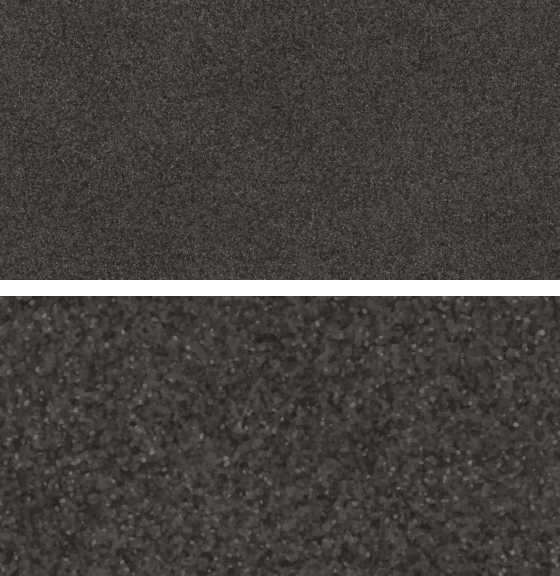
Top, the full canvas; bottom, a detail of the centre.
Give the GLSL for this texture, as a Shadertoy shader.

```glsl
const vec3 WARM_TINT = vec3(0.010, -0.001, -0.008);
const vec3 CHIP_TINT = vec3(0.010, 0.004, -0.006);
const float BASE_TONE = 0.236;

vec3 hash3(vec2 p, float seed) {
    vec3 q = fract(vec3(p.xyx + seed) * vec3(0.1031, 0.1030, 0.0973));
    q += dot(q, q.yxz + 33.33);
    return fract((q.xxy + q.yzz) * q.zyx);
}

// Cellular noise whose cell tones blend softly at the borders
float grains(vec2 p, float sharpness, float seed) {
    vec2 cell = floor(p);
    float toneSum = 0.0;
    float weightSum = 0.0001;
    for (int y = -1; y <= 1; y++) {
        for (int x = -1; x <= 1; x++) {
            vec2 id = cell + vec2(x, y);
            vec3 rnd = hash3(id, seed);
            vec2 d = p - id - rnd.xy;
            float weight = exp(-sharpness * dot(d, d));
            toneSum += weight * rnd.z;
            weightSum += weight;
        }
    }
    return toneSum / weightSum;
}

// Sparse pale stone chips, each a small turned ellipse
float chips(vec2 p, float chance, float blur, float seed) {
    vec2 cell = floor(p);
    float light = 0.0;
    for (int y = -1; y <= 1; y++) {
        for (int x = -1; x <= 1; x++) {
            vec2 id = cell + vec2(x, y);
            vec3 place = hash3(id, seed);
            vec3 look = hash3(id, seed + 57.0);
            float angle = 6.2832 * look.x;
            vec2 axis = vec2(cos(angle), sin(angle));
            vec2 d = p - id - place.xy;
            d = vec2(dot(d, axis), dot(d, vec2(-axis.y, axis.x)) * 1.35);
            float radius = mix(0.22, 0.42, look.y);
            float cover = 1.0 - smoothstep(radius - blur, radius + blur, length(d));
            float present = step(place.z, chance);
            light = max(light, present * cover * mix(0.35, 1.0, look.z));
        }
    }
    return light;
}

// Layered, warped sines for broad worn areas, about -1 to 1
float wear(vec2 p) {
    float sum = 0.0;
    float amplitude = 0.5;
    for (int i = 0; i < 4; i++) {
        p = mat2(0.8, 0.6, -0.6, 0.8) * p + 1.7;
        sum += amplitude * sin(p.x + 1.3 * sin(p.y)) * cos(0.8 * p.y);
        p *= 1.9;
        amplitude *= 0.65;
    }
    return sum;
}

void mainImage(out vec4 fragColor, in vec2 fragCoord) {
    vec2 uv = fragCoord / iResolution.y;
    float pixel = 1.0 / iResolution.y;
    float worn = wear(uv * 5.0);

    // Dark binder and packed aggregate
    float coarse = grains(uv * 112.0, 14.0, 3.0) - 0.5;
    float fine = grains(uv * 205.0 + 9.0, 14.0, 21.0) - 0.5;
    float tone = BASE_TONE + 0.10 * coarse + 0.10 * fine + 0.013 * worn;

    // Exposed chips, denser where the surface is worn
    float chipScale = 112.0;
    float chance = 0.24 + 0.09 * worn;
    float chip = chips(uv * chipScale, chance, 0.5 * pixel * chipScale + 0.04, 40.0);

    vec3 color = tone + WARM_TINT + chip * (0.15 + CHIP_TINT);
    fragColor = vec4(color, 1.0);
}
```
